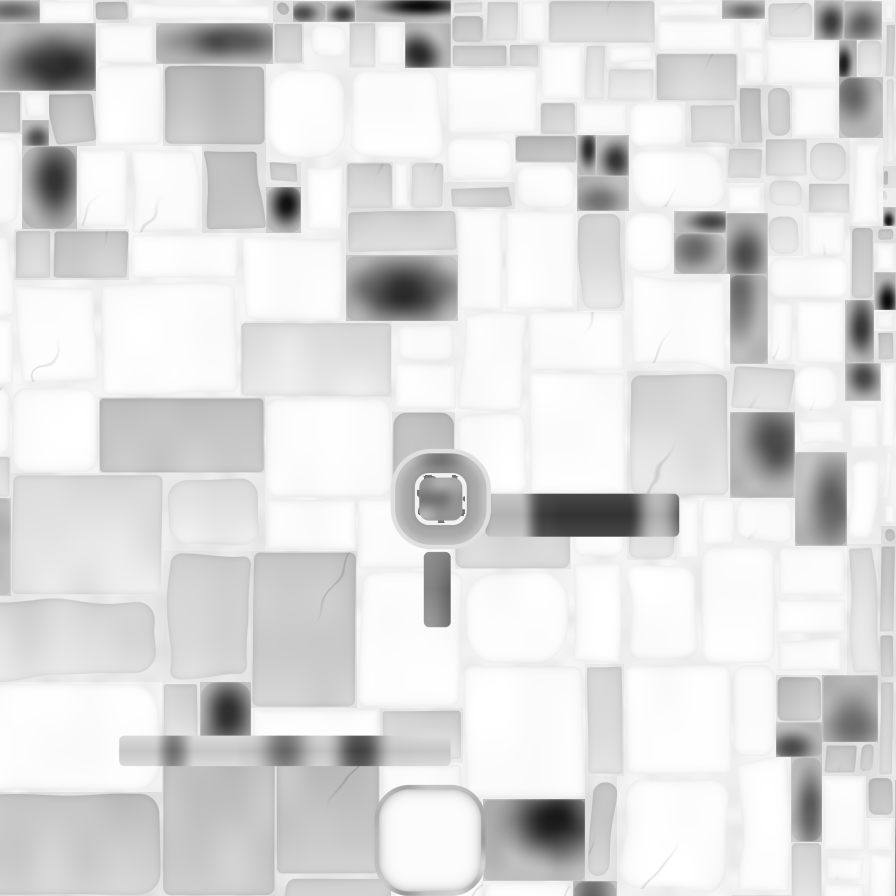
This texture map is drawn by a WebGL 1 fragment shader. Its source:

```glsl
precision highp float;

uniform vec2 u_resolution;

const float GRID = 11.0;
const vec2 SHRINK = vec2(1.6, 1.4);   // how fast cells narrow to the right and top

float hash(vec2 p) {
  vec3 q = fract(p.xyx * vec3(0.1031, 0.1030, 0.0973));
  q += dot(q, q.yzx + 33.33);
  return fract((q.x + q.y) * q.z);
}

float noise(vec2 p) {
  vec2 i = floor(p);
  vec2 f = fract(p);
  f *= f * (3.0 - 2.0 * f);
  return mix(mix(hash(i), hash(i + vec2(1.0, 0.0)), f.x),
             mix(hash(i + vec2(0.0, 1.0)), hash(i + 1.0), f.x), f.y);
}

float roundBox(vec2 p, vec2 halfSize, float radius) {
  vec2 d = abs(p) - halfSize + radius;
  return length(max(d, 0.0)) + min(max(d.x, d.y), 0.0) - radius;
}

float cover(float dist, float px) {
  return 1.0 - smoothstep(-0.75 * px, 0.75 * px, dist);
}

// One at the outline, fading inwards
float rim(float dist, float width) { return exp(min(dist, 0.0) / width); }

// Canvas to graded grid and back
vec2 toGrid(vec2 p) { return GRID * (1.0 - pow(max(1.0 - p, 0.0001), 1.0 / SHRINK)); }
vec2 toCanvas(vec2 g) { return 1.0 - pow(max(1.0 - g / GRID, 0.0001), SHRINK); }

float edgeShift(vec2 vertex) { return (hash(vertex + 41.0) - 0.5) * 0.66; }

// Pinwheel tiling: even vertices shift vertical edges, odd ones horizontal edges
void findCell(vec2 g, out vec2 id, out vec2 lo, out vec2 hi) {
  id = floor(g);
  lo = id;
  hi = id + 1.0;
  for (int j = -1; j <= 1; j++) {
    for (int i = -1; i <= 1; i++) {
      vec2 c = floor(g) + vec2(float(i), float(j));
      float odd = mod(c.x + c.y, 2.0);
      vec2 a = c + vec2(edgeShift(c + vec2(0.0, odd)), edgeShift(c + vec2(1.0 - odd, 0.0)));
      vec2 b = c + 1.0 + vec2(edgeShift(c + vec2(1.0, 1.0 - odd)), edgeShift(c + vec2(odd, 1.0)));
      if (all(greaterThanEqual(g, a)) && all(lessThan(g, b))) { id = c; lo = a; hi = b; }
    }
  }
}

// Cuts a rectangle across its longer side
void split(vec2 p, float chance, inout vec2 id, inout vec2 lo, inout vec2 hi) {
  vec2 size = hi - lo;
  if (hash(id + 7.7) > chance || max(size.x, size.y) < 0.045) return;
  vec2 axis = size.x > size.y ? vec2(1.0, 0.0) : vec2(0.0, 1.0);
  vec2 cut = mix(lo, hi, mix(0.32, 0.68, hash(id + 3.1)));
  if (dot(p - cut, axis) < 0.0) { hi = mix(hi, cut, axis); id += vec2(31.0, 11.0); }
  else { lo = mix(lo, cut, axis); id += vec2(19.0, 53.0); }
}

// Occluded slot: dark core that fades unevenly to grey
float slotTone(vec2 q, vec2 halfSize, float core, float seed) {
  vec2 r = q / halfSize + vec2(hash(vec2(seed, 2.0)), hash(vec2(seed, 5.0))) - 0.5;
  return mix(core, 0.72, smoothstep(0.1, 1.3, length(r))) + 0.1 * (noise(q * 40.0 + seed) - 0.5);
}

float islandTone(vec2 p, vec2 id, vec2 lo, vec2 hi, float crowding, float px) {
  vec2 halfSize = max(0.5 * (hi - lo), 0.001);
  vec2 q = p - 0.5 * (lo + hi);
  float side = min(halfSize.x, halfSize.y);
  float small = 1.0 - smoothstep(0.018, 0.05, side);
  float seed = hash(id + 13.0) * 90.0;
  float pick = hash(id + 23.0);
  float darkShare = mix(0.02, 0.2, small) + 0.14 * crowding;
  float isDark = step(pick, darkShare);
  float isGrey = step(pick, darkShare + 0.33) - isDark;

  // Outline: rounded, slightly tilted and worn
  float worn = hash(id + 5.0) * (1.0 - isDark);
  vec2 w = q + (vec2(noise(p * 17.0 + seed), noise(p * 17.0 - seed)) - 0.5) * 0.014 * worn * worn;
  w.x += w.y * (hash(id + 9.0) - 0.5) * 0.16 * worn;
  float radius = side * mix(0.1, 0.7, pow(hash(id + 17.0), 3.0));
  float d = roundBox(w, halfSize - mix(0.001, 0.005, worn), radius);

  // Soft planes, edge shading and the odd crease
  float base = mix(0.99, mix(0.76, 0.92, hash(id + 29.0)), isGrey);
  float planes = noise(q * vec2(26.0, 15.0) + seed) - 0.5;
  float tone = base + planes * mix(0.025, 0.07, isGrey);
  tone -= 0.06 * rim(d, 0.0035) + 0.04 * isGrey * q.y / halfSize.y;
  float bend = w.x - 0.6 * w.y - 0.02 * (noise(q * 45.0 + seed) - 0.4);
  float crease = (1.0 - smoothstep(0.0, 0.003, abs(bend))) * smoothstep(0.0, 0.04, -q.y * sign(worn - 0.5));
  tone -= 0.1 * crease * step(0.8, hash(id + 37.0));
  tone = mix(tone, slotTone(q, halfSize, 0.05 + 0.4 * hash(id + 43.0), seed), isDark);

  float padding = mix(base, 0.92, 0.7) + 0.06 * (noise(p * 55.0) - 0.5);
  padding = mix(padding, tone, isDark * 0.7);
  return mix(padding, tone, cover(d, px));
}

// Streaked slot between a darkest and a palest tone
float addSlot(float tone, vec2 q, vec2 halfSize, vec2 range, float seed, float px) {
  float streak = noise(vec2(q.x * 24.0 + seed, q.y * 9.0 + seed));
  float fill = mix(range.x, range.y, smoothstep(0.1, 0.65, streak)) + 0.08 * abs(q.y) / halfSize.y;
  return mix(tone, fill, cover(roundBox(q, halfSize, 0.006), px));
}

// Grey collar around a pale, broken square ring
float addCollar(float tone, vec2 q, float px) {
  float outer = roundBox(q, vec2(0.051), 0.04);
  float ring = roundBox(q, vec2(0.029), 0.016);
  float collar = 0.68 - 0.28 * smoothstep(0.02, 0.05, q.y) * (1.0 - smoothstep(0.0, 0.04, abs(q.x)));
  collar += 0.08 * smoothstep(-0.012, 0.0, outer) - 0.08 * exp(-max(ring, 0.0) / 0.005);
  float chips = smoothstep(0.6, 0.68, noise(q * 130.0 + 7.0));
  float core = 0.58 + 0.25 * (noise(q * 55.0) - 0.5);
  tone = mix(tone, 0.88, cover(outer - 0.005, px));
  tone = mix(tone, collar, cover(outer, px));
  tone = mix(tone, mix(0.95, 0.45, chips * step(ring, -0.002)), cover(ring, px));
  return mix(tone, core, cover(ring + 0.005, px));
}

float addPillow(float tone, vec2 q, float px) {
  float d = roundBox(q, vec2(0.057), 0.034);
  tone = mix(tone, 0.6 + 0.25 * noise(q * 35.0), cover(d - 0.005, px));
  return mix(tone, 0.99 - 0.2 * rim(d, 0.005), cover(d, px));
}

void main() {
  vec2 p = gl_FragCoord.xy / u_resolution;
  float px = 1.0 / min(u_resolution.x, u_resolution.y);

  vec2 id, lo, hi;
  findCell(toGrid(p), id, lo, hi);
  float crowding = smoothstep(4.0, 9.0, max(id.y, id.x - 1.5));
  float chance = mix(0.08, 0.72, crowding);
  lo = toCanvas(lo);
  hi = toCanvas(hi);
  split(p, chance, id, lo, hi);
  split(p, chance * 0.6, id, lo, hi);

  float tone = islandTone(p, id, lo, hi, crowding, px);
  tone = addSlot(tone, p - vec2(0.318, 0.162), vec2(0.185, 0.017), vec2(0.25, 0.78), 3.0, px);
  tone = addSlot(tone, p - vec2(0.650, 0.425), vec2(0.108, 0.024), vec2(0.2, 0.7), 8.0, px);
  tone = addSlot(tone, p - vec2(0.488, 0.342), vec2(0.015, 0.042), vec2(0.35, 0.55), 5.3, px);
  tone = addPillow(tone, p - vec2(0.480, 0.062), px);
  tone = addCollar(tone, p - vec2(0.492, 0.443), px);
  gl_FragColor = vec4(vec3(clamp(tone, 0.0, 1.0)), 1.0);
}
```
